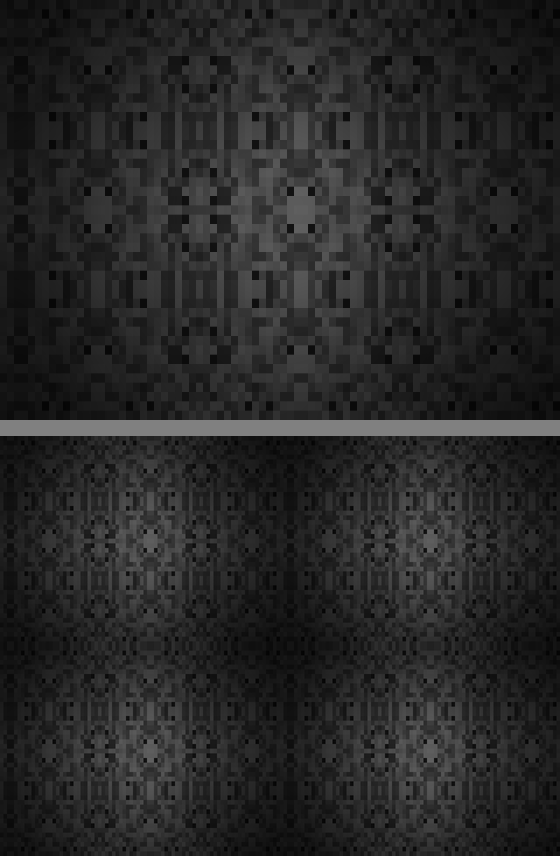
Top: one tile. Bottom: repeated 2 by 2.
This pattern is drawn by a WebGL 1 fragment shader. Its source:

```glsl
precision highp float;

uniform vec2 u_resolution;

const float TAU = 6.2831853;
const vec2 GRID = vec2(80.0, 45.0);       // whole cells across and down
const vec2 MIRROR = vec2(29.0, 17.0);     // cells in one mirrored repeat
const vec2 CENTRE = vec2(0.5375, 0.5);    // where the main axes cross
const float BASE_GREY = 0.278;
const float LIGHT = 1.32;
const float SOFT = 1.2;
const float DARK = 0.58;
const float BLACK = 0.26;

float hash(vec2 p) {
    vec3 q = fract(p.xyx * vec3(0.7131, 0.4597, 0.8973));
    q += dot(q, q.yzx + 33.33);
    return fract((q.x + q.y) * q.z);
}

// 1 when the cell lies within the inclusive block lo..hi
float block(vec2 cell, vec2 lo, vec2 hi) {
    vec2 inside = step(lo - 0.5, cell) * step(cell, hi + 0.5);
    return inside.x * inside.y;
}

float single(vec2 cell, vec2 place) {
    return block(cell, place, place);
}

// Wraps a cell around the canvas, then mirrors it into one motif;
// the rows beyond the second axis form a border of their own
vec2 foldCell(vec2 cell) {
    vec2 halfGrid = floor(GRID * 0.5);
    vec2 c = floor(mod(cell + halfGrid + 0.5, GRID)) - halfGrid;
    float column = mod(abs(c.x + 0.5), MIRROR.x) - 0.5;
    float row = abs(c.y);
    column = min(column, MIRROR.x - 1.0 - column);
    row = row > MIRROR.y + 0.5 ? row : min(row, MIRROR.y - row);
    return floor(vec2(column, row) + 0.5);
}

// Pale blocks on the mirror axes
float paleCells(vec2 c) {
    float core = block(c, vec2(0.0, 0.0), vec2(1.0, 2.0));
    return max(core, block(c, vec2(0.0, 7.0), vec2(0.0, 8.0)));
}

// Softer pale blocks beside the axes, and a diagonal between them
float softCells(vec2 c) {
    float side = block(c, vec2(7.0, 1.0), vec2(8.0, 2.0));
    side = max(side, block(c, vec2(6.0, 7.0), vec2(7.0, 8.0)));
    float diagonal = step(abs(c.x + c.y - 8.0), 0.5);
    return max(side, diagonal * block(c, vec2(2.0, 3.0), vec2(5.0, 6.0)));
}

// Dim clusters, with a wedge in the border rows
float dimCells(vec2 c) {
    float dim = block(c, vec2(10.0, 1.0), vec2(11.0, 2.0));
    dim = max(dim, block(c, vec2(4.0, 7.0), vec2(4.0, 8.0)));
    dim = max(dim, block(c, vec2(10.0, 7.0), vec2(10.0, 8.0)));
    dim = max(dim, single(c, vec2(0.0, 4.0)));
    dim = max(dim, single(c, vec2(10.0, 4.0)));
    dim = max(dim, single(c, vec2(14.0, 5.0)));
    dim = max(dim, single(c, vec2(13.0, 7.0)));
    dim = max(dim, block(c, vec2(6.0, 19.0), vec2(6.0, 20.0)));
    float wedge = step(abs(c.x + c.y - 32.0), 0.5);
    return max(dim, wedge * block(c, vec2(12.0, 18.0), vec2(14.0, 20.0)));
}

// Near-black accents
float blackCells(vec2 c) {
    float accent = single(c, vec2(1.0, 2.0));
    accent = max(accent, single(c, vec2(6.0, 7.0)));
    accent = max(accent, single(c, vec2(12.0, 1.0)));
    accent = max(accent, single(c, vec2(12.0, 4.0)));
    accent = max(accent, single(c, vec2(7.0, 21.0)));
    return max(accent, single(c, vec2(4.0, 21.0)));
}

// Relative brightness of one cell
float cellTone(vec2 cell) {
    vec2 c = foldCell(cell);
    float grain = hash(c + 7.0);
    float tint = 0.2 * (grain - 0.5);
    float tone = mix(0.62, 1.26, grain);
    tone = mix(tone, LIGHT + 0.5 * tint, paleCells(c));
    tone = mix(tone, SOFT + tint, softCells(c));
    tone = mix(tone, DARK + tint, dimCells(c));
    return mix(tone, BLACK, blackCells(c));
}

// Blends neighbouring cells over the width of one pixel
float smoothCells(vec2 position, vec2 pixel) {
    vec2 corner = floor(position - 0.5);
    vec2 blend = clamp((position - corner - 1.0) / pixel + 0.5, 0.0, 1.0);
    float lower = mix(cellTone(corner), cellTone(corner + vec2(1.0, 0.0)), blend.x);
    float upper = mix(cellTone(corner + vec2(0.0, 1.0)), cellTone(corner + 1.0), blend.x);
    return mix(lower, upper, blend.y);
}

// Periodic glow, brightest in the middle of the canvas
float glow(vec2 uv) {
    vec2 wave = 0.5 - 0.5 * cos(TAU * uv);
    return mix(0.4, 1.0, wave.x) * mix(0.62, 1.0, wave.y);
}

void main() {
    vec2 uv = gl_FragCoord.xy / u_resolution;
    // Half a cell of shift centres a row on the horizontal axis
    vec2 position = (uv - CENTRE) * GRID + vec2(0.0, 0.5);
    float grey = BASE_GREY * smoothCells(position, GRID / u_resolution) * glow(uv);
    gl_FragColor = vec4(vec3(grey), 1.0);
}
```
